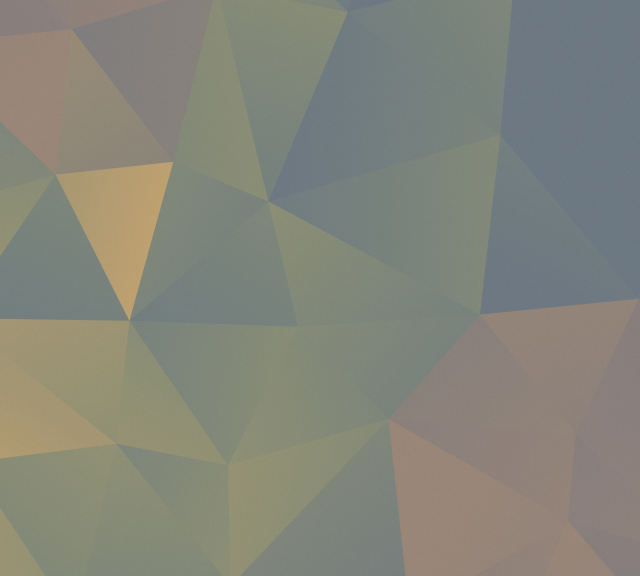
Write a WebGL 2 fragment shader that draws this background.

```glsl
#version 300 es
precision highp float;
// Low-poly mesh of softly shaded triangles, from ochre and olive to slate and mauve.

uniform vec2 u_resolution;
out vec4 fragColor;

// Mesh
const float CELL = 0.277;            // lattice spacing, in canvas heights
const float JITTER = 0.62;           // vertex scatter, in cells
const float ROW_ANGLE = 0.15;        // lattice directions, radians
const float COLUMN_ANGLE = 1.35;
const vec2 SEED = vec2(17.0, 11.0);

// Shading
const float CONTRAST_LEFT = 0.58;    // tone spread between facets
const float CONTRAST_RIGHT = 0.34;
const float SLOPE = 0.20;            // tone change across a facet, per cell
const float GLOW_SHARE = 0.07;       // share of left facets that turn gold
const float GLOW = 0.45;
const float GRAIN = 0.009;
const float GRAIN_ROWS = 460.0;

// Colours, from cool to warm
const vec3 SLATE = vec3(0.425, 0.470, 0.512);
const vec3 TEAL = vec3(0.475, 0.515, 0.487);
const vec3 OLIVE = vec3(0.555, 0.562, 0.455);
const vec3 SAND = vec3(0.650, 0.590, 0.450);
const vec3 GOLD = vec3(0.815, 0.660, 0.430);
const vec3 MAUVE_COOL = vec3(0.520, 0.490, 0.492);
const vec3 MAUVE_WARM = vec3(0.600, 0.525, 0.468);

// Regions, as fractions of the canvas
const vec2 MAUVE_LOW = vec2(1.0, 0.08);
const vec2 MAUVE_HIGH = vec2(0.05, 1.0);
const vec2 COOL_SPOT = vec2(0.0, 0.70);
const vec2 WARM_SPOT = vec2(0.05, 0.36);

const mat2 LATTICE = CELL * mat2(cos(ROW_ANGLE), sin(ROW_ANGLE),
                                 cos(COLUMN_ANGLE), sin(COLUMN_ANGLE));

float hash(vec2 p) {
    return fract(sin(dot(p, vec2(127.1, 311.7))) * 43758.5453);
}

vec2 hash2(vec2 p) {
    return vec2(hash(p), hash(p + 37.7));
}

// Canvas position of a scattered lattice vertex
vec2 vertexAt(vec2 id) {
    return LATTICE * (id + 0.5 + JITTER * (hash2(id + SEED) - 0.5));
}

float cross2(vec2 a, vec2 b) {
    return a.x * b.y - a.y * b.x;
}

// Signed distance to the line a-b, positive on its left
float sideDistance(vec2 p, vec2 a, vec2 b) {
    return cross2(normalize(b - a), p - a);
}

// Distance inside the triangle, for either winding
float triangleDepth(vec2 p, vec2 a, vec2 b, vec2 c) {
    float winding = sign(cross2(b - a, c - a));
    return min(winding * sideDistance(p, a, b),
           min(winding * sideDistance(p, b, c), winding * sideDistance(p, c, a)));
}

vec3 toneRamp(float tone) {
    float t = clamp(tone, 0.0, 1.0) * 4.0;
    vec3 col = mix(SLATE, TEAL, clamp(t, 0.0, 1.0));
    col = mix(col, OLIVE, clamp(t - 1.0, 0.0, 1.0));
    col = mix(col, SAND, clamp(t - 2.0, 0.0, 1.0));
    return mix(col, GOLD, clamp(t - 3.0, 0.0, 1.0));
}

// Facet colour: regional tone, random offset and a linear gradient
vec3 facetColor(vec2 p, vec2 center, vec2 seed, float aspect) {
    vec2 place = center / vec2(aspect, 1.0);
    vec2 rnd = hash2(seed);
    float angle = 6.2832 * hash(seed + 5.3);
    float gradient = SLOPE * dot(p - center, vec2(cos(angle), sin(angle))) / CELL;

    float coolness = smoothstep(0.15, 1.0, 0.75 * place.x + 0.35 * place.y);
    coolness = max(coolness, 0.8 * smoothstep(0.32, 0.08, distance(place, COOL_SPOT)));
    float contrast = mix(CONTRAST_LEFT, CONTRAST_RIGHT, clamp(place.x, 0.0, 1.0));
    float tone = mix(0.54, 0.08, coolness) + contrast * (rnd.x - 0.5);
    tone += GLOW * step(1.0 - GLOW_SHARE, rnd.y) * smoothstep(0.65, 0.45, place.x);
    tone += 0.3 * smoothstep(0.24, 0.04, distance(place, WARM_SPOT));

    // Mauve gathers in the lower right and upper left corners
    float mauve = smoothstep(0.52, 0.30, distance(place, MAUVE_LOW));
    mauve = max(mauve, smoothstep(0.36, 0.14, distance(place, MAUVE_HIGH)));
    vec3 mauveTint = mix(MAUVE_COOL, MAUVE_WARM, clamp(rnd.x + 2.0 * gradient, 0.0, 1.0));
    return mix(toneRamp(tone + gradient), mauveTint, mauve);
}

void main() {
    vec2 p = gl_FragCoord.xy / u_resolution.y;
    float aspect = u_resolution.x / u_resolution.y;

    // Blend the facets of nearby cells by their edge coverage
    vec2 base = floor(inverse(LATTICE) * p - 0.5);
    vec4 sum = vec4(0.0);
    for (int n = 0; n < 9; n++) {
        vec2 id = base + vec2(n % 3 - 1, n / 3 - 1);
        vec2 a = vertexAt(id), b = vertexAt(id + vec2(1, 0));
        vec2 c = vertexAt(id + vec2(1, 1)), d = vertexAt(id + vec2(0, 1));
        bool splitAC = distance(a, c) < distance(b, d); // shorter diagonal
        for (int k = 0; k < 2; k++) {
            vec2 v0 = splitAC ? a : b, v1 = splitAC ? c : d;
            vec2 v2 = splitAC ? (k == 0 ? b : d) : (k == 0 ? a : c);
            float cover = clamp(0.5 + triangleDepth(p, v0, v1, v2) * u_resolution.y, 0.0, 1.0);
            vec2 seed = id + SEED + 0.37 * float(k + 1);
            sum += cover * vec4(facetColor(p, (v0 + v1 + v2) / 3.0, seed, aspect), 1.0);
        }
    }
    vec3 col = sum.a > 0.0 ? sum.rgb / sum.a : OLIVE;

    // Fine grain
    col += GRAIN * (hash(floor(p * GRAIN_ROWS)) - 0.5);
    fragColor = vec4(col, 1.0);
}
```
